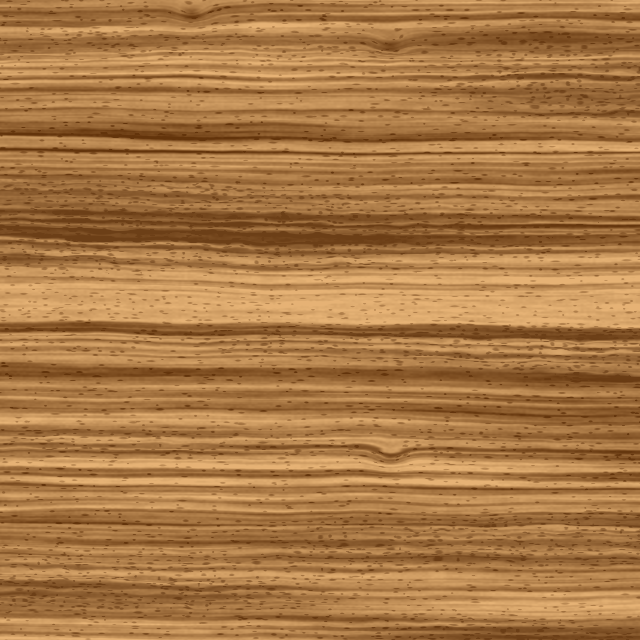
Give the GLSL for this texture, as a WebGL 2 fragment shader.

```glsl
#version 300 es
precision highp float;
// Zebra-striped wood veneer with nearly horizontal grain.
// Warped rows of dark lines lie over broad tonal bands; stretched noise adds
// fibres, jittered cells add short pores, and small knots bend the grain.

uniform vec2 u_resolution;
out vec4 fragColor;

const vec3 DARK_GRAIN = vec3(0.39, 0.205, 0.045);
const vec3 PALE_WOOD = vec3(0.90, 0.70, 0.46);
const vec3 DUSTY_BROWN = vec3(0.50, 0.34, 0.19);

float hash(vec2 p) {
    return fract(sin(dot(p, vec2(127.1, 311.7))) * 43758.5453);
}

float noise(vec2 p) {
    vec2 i = floor(p), f = fract(p);
    f = f * f * (3.0 - 2.0 * f);
    return mix(mix(hash(i), hash(i + vec2(1, 0)), f.x),
               mix(hash(i + vec2(0, 1)), hash(i + vec2(1, 1)), f.x), f.y);
}

// Noise centred on zero.
float wobble(vec2 p) {
    return noise(p) - 0.5;
}

// Irregular dark lines, one per row, varying in width and strength along x.
float stripes(vec2 p, float rows, float seed) {
    float v = p.y * rows;
    float ink = 0.0;
    for (int i = -1; i <= 1; i++) {
        float id = floor(v) + float(i);
        float centre = id + 0.5 + 0.7 * (hash(vec2(id, seed)) - 0.5);
        float size = hash(vec2(id, seed + 3.0));
        float width = mix(0.10, 0.40, size * size);
        width *= 0.6 + 0.8 * noise(vec2(p.x * 3.0, id + seed));
        float strength = mix(0.35, 1.0, hash(vec2(id, seed + 7.0)));
        strength *= 0.65 + 0.45 * noise(vec2(p.x * 4.0 + 9.0, id + seed));
        float line = 1.0 - smoothstep(width - 0.10, width + 0.17, abs(v - centre));
        ink = max(ink, strength * line);
    }
    return ink;
}

// Short horizontal dashes, scattered one per cell with the given density.
float pores(vec2 p, vec2 grid, float density, float seed) {
    vec2 q = p * grid;
    q.x += 17.0 * hash(vec2(floor(q.y), seed));
    vec2 id = floor(q);
    vec2 centre = mix(vec2(0.38), vec2(0.62), vec2(hash(id + seed), hash(id + seed + 5.0)));
    vec2 radius = vec2(mix(0.12, 0.36, hash(id + seed + 11.0)), 0.34);
    float d = length((fract(q) - centre) / radius);
    return step(hash(id + seed + 19.0), density) * (1.0 - smoothstep(0.35, 1.05, d));
}

// Gaussian spot used for knots.
float spot(vec2 p, vec2 centre, vec2 size) {
    vec2 d = (p - centre) / size;
    return exp(-dot(d, d));
}

void main() {
    vec2 p = gl_FragCoord.xy / u_resolution;

    // Knots push the grain aside and leave a dark core.
    float knotShade = 0.0;
    float bend = 0.0;
    for (int i = 0; i < 3; i++) {
        float k = float(i);
        vec2 centre = vec2(mix(0.30, 0.61, min(k, 1.0)),
                           0.98 - 0.05 * k - 0.297 * k * (k - 1.0));
        bend += 0.013 * spot(p, centre, vec2(0.028, 0.022));
        knotShade += (1.0 - 0.35 * k) * spot(p, centre, vec2(0.013, 0.010));
    }

    // Long waves, then small ragged shifts of the grain.
    vec2 g = p;
    g.y += bend + 0.016 * wobble(vec2(p.x * 2.0, p.y * 5.0));
    g.y += 0.006 * wobble(vec2(p.x * 7.0, p.y * 24.0));
    float ragged = smoothstep(0.42, 0.72, noise(vec2(g.x * 0.9, g.y * 13.0 + 4.0)));
    g.y += mix(0.001, 0.005, ragged) * wobble(vec2(p.x * 32.0, p.y * 170.0));

    // One calm pale band crosses the middle.
    float calm = 1.0 - smoothstep(0.020, 0.027, abs(g.y - 0.519));

    // Broad bands, main lines and thinner lines.
    float band = smoothstep(0.30, 0.78, noise(vec2(g.x * 0.8, g.y * 19.0 + 31.0)));
    float coarse = stripes(g, 44.0, 2.0);
    float thin = stripes(g, 97.0, 40.0);
    float ink = 0.60 * coarse + 0.27 * thin + 0.24 * band + 0.16 * ragged;
    float tone = 0.96 - ink * (1.0 - 0.88 * calm);

    // Fibres and fine surface tooth.
    tone += 0.20 * wobble(vec2(g.x * 7.0, g.y * 230.0));
    tone += 0.13 * wobble(vec2(g.x * 38.0, g.y * 260.0));
    tone += 0.07 * wobble(p * vec2(210.0, 330.0));
    tone += 0.10 * wobble(p * vec2(3.0, 4.0));

    // Pores gather in the ragged bands.
    float density = 0.16 + 0.30 * ragged + 0.12 * calm;
    float pore = max(pores(g, vec2(36.0, 165.0), density, 1.0),
                     pores(g, vec2(52.0, 215.0), density, 60.0));
    tone -= 0.32 * pore + 0.38 * knotShade;

    vec3 colour = mix(DARK_GRAIN, PALE_WOOD, clamp(tone, 0.0, 1.0));
    float dust = 0.30 * ragged * (1.0 - calm) * (1.0 - smoothstep(0.3, 0.8, tone));
    fragColor = vec4(mix(colour, DUSTY_BROWN, dust), 1.0);
}
```
